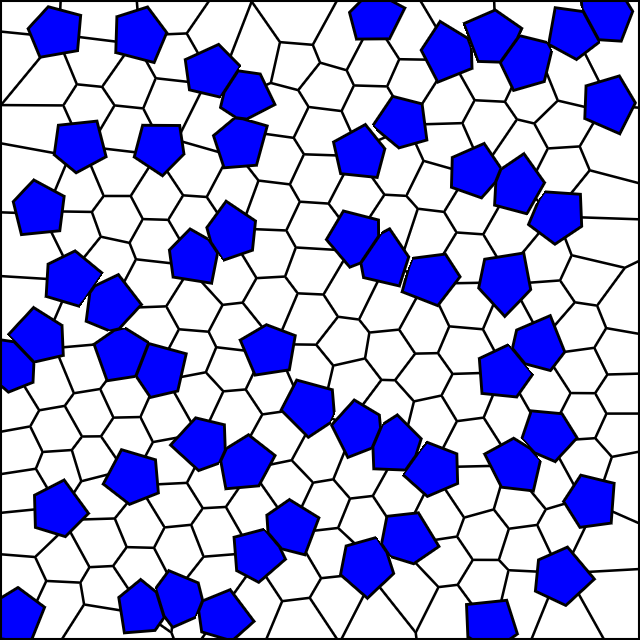
Write a WebGL 1 fragment shader that draws this pattern.

```glsl
precision highp float;

uniform vec2 u_resolution;

const vec3 PAPER = vec3(1.0);
const vec3 BLUE = vec3(0.0, 0.0, 1.0);
const vec3 INK = vec3(0.0);

const vec2 PITCH = vec2(0.061, 0.070);  // column and row spacing
const float JITTER = 0.24;              // site scatter, share of the pitch
const float FLOW = 0.022;               // slow bending of the lattice
const float MARGIN = 0.015;             // strip along the frame without sites
const float APOTHEM = 0.0365;           // centre to side of a pentagon
const float SIDE_SPREAD = 0.16;         // variation of the apothem
const float TURN_SPREAD = 0.40;         // variation of the side directions
const float HALF_LINE = 0.0020;
const float PENTAGON_LINE = 0.0025;     // line width inside a pentagon
const float FRAME_LINE = 0.0032;
const float TAU = 6.2831853;
const int REACH = 3;

vec2 hash2(vec2 p) {
  vec3 q = fract((p.xyx + 57.0) * vec3(0.1031, 0.1030, 0.0973));
  q += dot(q, q.yzx + 33.33);
  return fract((q.xx + q.yz) * q.zy);
}

vec2 flow(vec2 p) {
  return FLOW * sin(p.yx * vec2(6.3, 5.4) + p * 1.7 + vec2(0.6, 2.4));
}

vec2 sitePosition(vec2 id) {
  vec2 stagger = vec2(0.0, 0.5 * mod(id.x, 2.0));
  vec2 p = (id + 0.25 + stagger + JITTER * (hash2(id) - 0.5)) * PITCH;
  return p + flow(p);
}

// Two random members of every block of 2 by 4 sites are pentagons.
bool isPentagon(vec2 id) {
  vec2 block = floor(id / vec2(2.0, 4.0));
  vec2 local = id - block * vec2(2.0, 4.0);
  vec2 pick = hash2(block + 211.0);
  float first = floor(8.0 * pick.x);
  float second = mod(first + 1.0 + floor(7.0 * pick.y), 8.0);
  float index = local.x + 2.0 * local.y;
  return abs(index - first) < 0.5 || abs(index - second) < 0.5;
}

// Uneven pentagon as the intersection of five half planes.
float pentagonDistance(vec2 p, vec2 id) {
  float turn = TAU * hash2(id + 401.0).x;
  float d = -1.0;
  for (int k = 0; k < 5; k++) {
    vec2 h = hash2(id + 83.0 * float(k + 1)) - 0.5;
    float angle = turn + TAU * float(k) / 5.0 + TURN_SPREAD * h.x;
    float side = APOTHEM * (1.0 + SIDE_SPREAD * h.y);
    d = max(d, dot(p, vec2(cos(angle), sin(angle))) - side);
  }
  return d;
}

bool insideFrame(vec2 p, vec2 extent) {
  return all(greaterThan(p, vec2(MARGIN))) && all(lessThan(p, extent - MARGIN));
}

// Distance from the origin to the line halfway between two sites.
float bisectorDistance(vec2 a, vec2 b) {
  vec2 across = b - a;
  float gap = length(across);
  return gap < 0.0001 ? 9.0 : dot(0.5 * (a + b), across / gap);
}

void main() {
  float pixel = 1.0 / min(u_resolution.x, u_resolution.y);
  vec2 p = gl_FragCoord.xy * pixel;
  vec2 extent = u_resolution * pixel;
  vec2 home = floor((p - flow(p)) / PITCH);

  // Nearest site of each kind, relative to this point.
  vec2 nearPlain = vec2(9.0);
  vec2 nearPentagon = vec2(9.0);
  vec2 pentagonId = home;
  for (int i = -REACH; i <= REACH; i++) {
    for (int j = -REACH; j <= REACH; j++) {
      vec2 id = home + vec2(float(i), float(j));
      vec2 site = sitePosition(id);
      if (!insideFrame(site, extent)) continue;
      vec2 d = site - p;
      if (isPentagon(id)) {
        if (dot(d, d) < dot(nearPentagon, nearPentagon)) {
          nearPentagon = d;
          pentagonId = id;
        }
      } else if (dot(d, d) < dot(nearPlain, nearPlain)) nearPlain = d;
    }
  }

  // Distance to the cell borders within each kind.
  float plainEdge = 9.0;
  float pentagonCut = 9.0;
  for (int i = -REACH; i <= REACH; i++) {
    for (int j = -REACH; j <= REACH; j++) {
      vec2 id = home + vec2(float(i), float(j));
      vec2 site = sitePosition(id);
      if (!insideFrame(site, extent)) continue;
      vec2 d = site - p;
      if (isPentagon(id)) pentagonCut = min(pentagonCut, bisectorDistance(nearPentagon, d));
      else plainEdge = min(plainEdge, bisectorDistance(nearPlain, d));
    }
  }
  float pentagon = max(pentagonDistance(-nearPentagon, pentagonId), -pentagonCut);

  // Plain cells, then outlined pentagons, then the frame.
  vec2 toFrame = min(p, extent - p);
  float frame = min(toFrame.x, toFrame.y) - FRAME_LINE;
  vec3 color = mix(INK, PAPER, clamp((plainEdge - HALF_LINE) / pixel + 0.5, 0.0, 1.0));
  color = mix(INK, color, clamp((pentagon - HALF_LINE) / pixel + 0.5, 0.0, 1.0));
  color = mix(color, BLUE, clamp((-pentagon - PENTAGON_LINE) / pixel + 0.5, 0.0, 1.0));
  color = mix(INK, color, clamp(frame / pixel + 0.5, 0.0, 1.0));
  gl_FragColor = vec4(color, 1.0);
}
```
